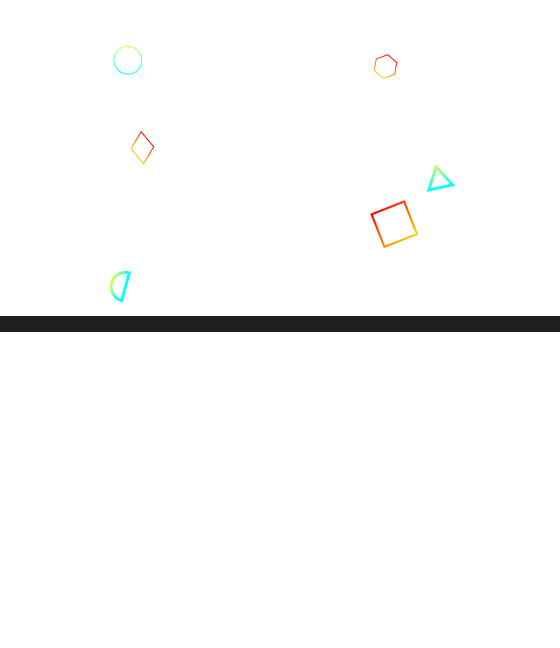
Top, the full canvas; bottom, a detail of the centre.
Reproduce this background procedurally as a WebGL 1 fragment shader.

```glsl
precision highp float;

uniform vec2 u_resolution;

vec2 rotate(vec2 p, float angle) {
  float c = cos(angle), s = sin(angle);
  return vec2(c * p.x + s * p.y, c * p.y - s * p.x);
}

// Regular polygon with one corner at the given angle
float polygon(vec2 p, float sides, float apothem, float cornerAngle) {
  float sector = 6.28318 / sides;
  float angle = mod(atan(p.y, p.x) - cornerAngle, sector) - 0.5 * sector;
  return length(p) * cos(angle) - apothem;
}

float rhombus(vec2 p, vec2 halfDiagonals) {
  return dot(abs(p) - vec2(halfDiagonals.x, 0.0), normalize(halfDiagonals.yx));
}

// Flat side faces positive x
float halfDisc(vec2 p, float radius) {
  return max(length(p) - radius, p.x);
}

// Position along a gradient axis, from 0 at start to 1 at end
float along(vec2 p, vec2 axis, float start, float end) {
  return clamp((dot(p, normalize(axis)) - start) / (end - start), 0.0, 1.0);
}

vec3 warm(float t) {
  return mix(vec3(1.0, 0.0, 0.0), vec3(1.0, 0.82, 0.0), t);
}

vec3 cool(float t) {
  return mix(vec3(0.76, 1.0, 0.38), vec3(0.0, 1.0, 1.0), t);
}

void stroke(inout vec3 color, float dist, float halfWidth, vec3 ink) {
  float coverage = clamp(0.5 + (halfWidth - abs(dist)) * u_resolution.y, 0.0, 1.0);
  color = mix(color, ink, coverage);
}

void main() {
  vec2 p = gl_FragCoord.xy / u_resolution.y;
  vec3 color = vec3(1.0);

  // Thin outlines
  vec2 q = p - vec2(0.4044, 0.8095);
  stroke(color, length(q) - 0.044, 0.0015, cool(along(q, vec2(0.0, -1.0), -0.044, 0.03)));

  q = p - vec2(1.2199, 0.7894);
  stroke(color, polygon(q, 6.0, 0.0329, 1.386), 0.0015,
         warm(along(q, vec2(-0.5, -0.85), -0.033, 0.038)));

  q = p - vec2(0.4505, 0.5324);
  stroke(color, rhombus(rotate(q, 0.077), vec2(0.0361, 0.0509)), 0.0016,
         warm(along(q, vec2(-1.0, -0.8), -0.03, 0.036)));

  // Bold outlines
  q = p - vec2(1.3896, 0.4287);
  stroke(color, polygon(q, 3.0, 0.0222, 1.785), 0.0045,
         cool(along(q, vec2(0.15, -1.0), -0.045, 0.024)));

  q = p - vec2(1.2477, 0.2905);
  stroke(color, polygon(q, 4.0, 0.0553, 1.161), 0.0033,
         warm(along(q, vec2(1.0, -1.0), -0.07, 0.073)));

  q = p - vec2(0.397, 0.0926);
  stroke(color, halfDisc(rotate(q, -0.268), 0.0455), 0.0045,
         cool(along(q, vec2(0.93, -0.37), -0.044, -0.008)));

  gl_FragColor = vec4(color, 1.0);
}
```
